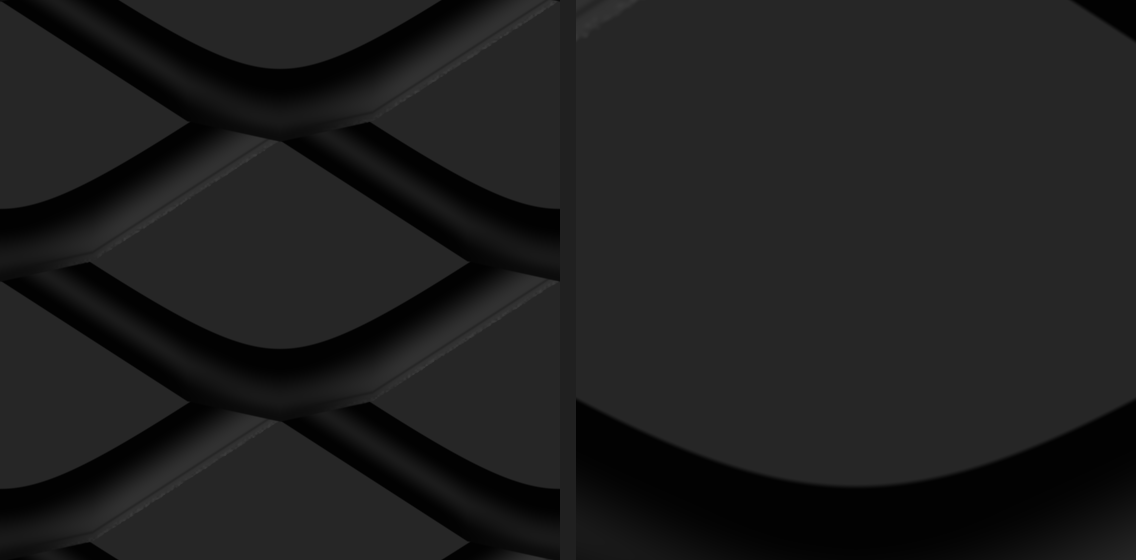
Left: the whole. Right: its middle third, enlarged.
A WebGL 1 fragment shader for this pattern:

```glsl
precision highp float;
// Dark expanded-metal mesh: staggered, sagging rounded strands over flat charcoal.

uniform vec2 u_resolution;

const float ROW_HEIGHT = 0.5;     // one repeat across, two down
const float GRAIN_CELLS = 256.0;  // wrapping noise lattice

float hash(vec2 cell) {
  vec3 q = fract(vec3(cell.xyx) * 0.1031);
  q += dot(q, q.yzx + 33.33);
  return fract((q.x + q.y) * q.z);
}

// Value noise that repeats over the unit canvas
float wrappedNoise(vec2 p, float cells) {
  vec2 g = p * cells;
  vec2 i = floor(g);
  vec2 f = fract(g);
  f = f * f * (3.0 - 2.0 * f);
  float a = hash(mod(i, cells));
  float b = hash(mod(i + vec2(1.0, 0.0), cells));
  float c = hash(mod(i + vec2(0.0, 1.0), cells));
  float d = hash(mod(i + vec2(1.0, 1.0), cells));
  return mix(mix(a, b, f.x), mix(c, d, f.x), f.y);
}

// Strand outline, as heights above its lowest point
float lowerEdge(float d) {
  return max(0.645 * d - 0.0703, 0.22 * d);
}

float upperEdge(float d) {
  return 0.026 + sqrt(0.49 * d * d + 0.0108);
}

float band(float x, float centre, float width) {
  float k = (x - centre) / width;
  return exp(-k * k);
}

// Grey level across the strand: t runs from upper (0) to lower edge (1)
float strandShade(float t, float rise, float dx, float grain) {
  float leftArm = 0.10 * smoothstep(0.18, 0.55, t) * (1.0 - smoothstep(0.52, 0.86, t));
  float belly = 0.09 * smoothstep(0.25, 0.70, t) * (1.0 - 0.55 * smoothstep(0.72, 0.95, t));
  float rightArm = 0.185 * smoothstep(0.16, 0.82, t);

  // Groove and rough burr along the lower edge of the right arm
  rightArm -= 0.045 * band(rise, 0.016, 0.003);
  rightArm += 0.06 * (grain - 0.25) * band(rise, 0.003, 0.004);

  float shade = mix(leftArm, belly, smoothstep(-0.22, -0.03, dx));
  shade = mix(shade, rightArm, smoothstep(0.02, 0.24, dx));
  return 0.008 + max(shade, 0.0);
}

// Returns grey level, coverage and distance from the strand's middle
vec3 strand(vec2 p, vec2 lowest, float grain, float pixel) {
  float dx = fract(p.x - lowest.x + 0.5) - 0.5;
  float d = abs(dx);
  float h = mod(p.y - lowest.y + 0.08, ROW_HEIGHT) - 0.08;
  float low = lowerEdge(d);
  float high = upperEdge(d);
  float rise = h - low;
  float t = clamp((high - h) / (high - low), 0.0, 1.0);

  // The hidden tail is cut off beneath the neighbouring strand
  float roof = min(high, 0.32);
  float soft = max(pixel, 0.002);
  float roughness = 0.0025 * (grain - 0.5) * smoothstep(0.12, 0.2, dx);
  float cover = smoothstep(-soft, soft, rise + roughness)
              * smoothstep(-soft, soft, roof - h);
  return vec3(strandShade(t, rise, dx, grain), cover, d);
}

void main() {
  vec2 p = gl_FragCoord.xy / u_resolution;
  float pixel = 1.0 / min(u_resolution.x, u_resolution.y);
  float grain = wrappedNoise(p, GRAIN_CELLS);

  vec3 a = strand(p, vec2(0.5, 0.247), grain, pixel);
  vec3 b = strand(p, vec2(0.0, 0.497), grain, pixel);

  // The sagging middle always lies over the neighbour's tail
  float aOnTop = step(a.z, b.z);
  vec3 under = mix(a, b, aOnTop);
  vec3 over = mix(b, a, aOnTop);

  float grey = 0.148;
  grey = mix(grey, under.x, under.y);
  grey = mix(grey, over.x, over.y);
  gl_FragColor = vec4(vec3(grey), 1.0);
}
```
